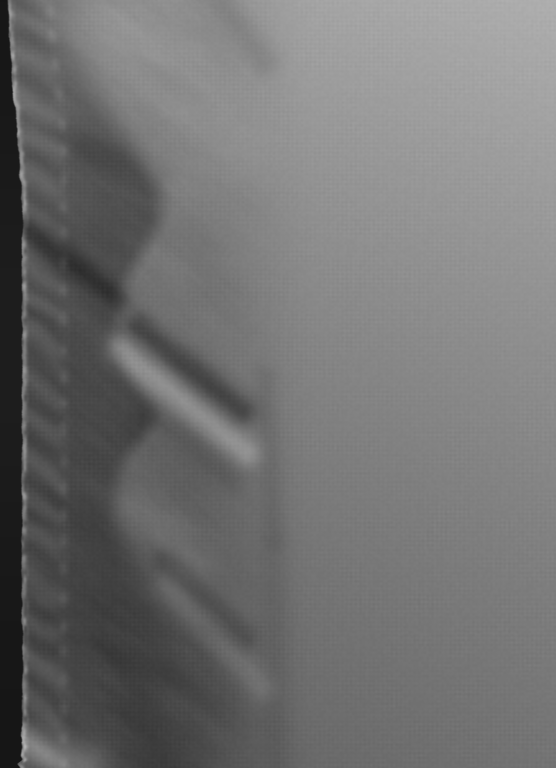
Give the GLSL for this texture, as a Shadertoy shader.

```glsl
#define STITCH_PITCH 0.0365
#define PUCKER_PITCH 0.052
#define THREADS 170.0
#define WEAVE_DEPTH 0.007
#define GRAIN_DEPTH 0.016
#define FRAY_SIZE 0.005
#define TAU 6.2831853

float hash(vec2 p) {
    return fract(sin(dot(p, vec2(127.1, 311.7))) * 43758.5453);
}

float noise(vec2 p) {
    vec2 i = floor(p), f = fract(p);
    f = f * f * (3.0 - 2.0 * f);
    return mix(mix(hash(i), hash(i + vec2(1, 0)), f.x),
               mix(hash(i + vec2(0, 1)), hash(i + vec2(1, 1)), f.x), f.y);
}

float fbm(vec2 p) {
    float sum = 0.0, amp = 0.5;
    for (int i = 0; i < 4; i++) {
        sum += amp * noise(p);
        p = p * 2.03 + 7.1;
        amp *= 0.5;
    }
    return sum;
}

float bell(float x) { return exp(-x * x); }

// Soft stroke along a segment
float fold(vec2 p, vec2 a, vec2 b, float width) {
    vec2 ab = b - a;
    float t = clamp(dot(p - a, ab) / dot(ab, ab), 0.0, 1.0);
    return bell(length(p - a - ab * t) / width);
}

// Border between the shaded hem side and the lit cloth
float shadeBorder(float y) {
    return 0.075 + 0.075 * smoothstep(0.0, 0.2, y)
         + 0.06 * bell((y - 0.27) / 0.08)
         + 0.05 * bell((y - 0.54) / 0.05)
         + 0.13 * smoothstep(0.66, 0.92, y);
}

float clothTone(vec2 p) {
    float lit = 0.64 - 0.3 * p.y + 0.07 * p.y * p.y + 0.13 * (p.x - 0.4);
    lit -= 0.07 * (1.0 - smoothstep(0.25, 0.42, p.x));
    float shade = mix(0.37, 0.27, smoothstep(0.0, 0.6, p.y));
    float softness = 0.018 + 0.04 * bell(p.y / 0.15)
                   + 0.06 * smoothstep(0.65, 0.9, p.y);
    float border = shadeBorder(p.y);
    return mix(shade, lit, smoothstep(border - softness, border + softness, p.x));
}

float foldTone(vec2 p) {
    // Upper cloth
    float tone = 0.04 * fold(p, vec2(0.15, 0.04), vec2(0.29, 0.19), 0.06);
    tone -= 0.06 * fold(p, vec2(0.28, -0.01), vec2(0.345, 0.08), 0.02);
    tone -= 0.05 * fold(p, vec2(0.11, 0.19), vec2(0.2, 0.23), 0.025);
    tone -= 0.11 * fold(p, vec2(0.035, 0.295), vec2(0.155, 0.39), 0.017);
    // Central ridge between two creases
    tone -= 0.16 * fold(p, vec2(0.18, 0.425), vec2(0.315, 0.535), 0.019);
    tone += 0.15 * fold(p, vec2(0.155, 0.455), vec2(0.32, 0.59), 0.02);
    tone -= 0.06 * fold(p, vec2(0.2, 0.545), vec2(0.3, 0.615), 0.025);
    // Lower ridges
    tone += 0.04 * fold(p, vec2(0.175, 0.66), vec2(0.26, 0.73), 0.03);
    tone -= 0.07 * fold(p, vec2(0.215, 0.73), vec2(0.32, 0.83), 0.018);
    tone += 0.07 * fold(p, vec2(0.22, 0.765), vec2(0.34, 0.895), 0.019);
    tone -= 0.03 * fold(p, vec2(0.13, 0.76), vec2(0.2, 0.98), 0.045);
    tone += 0.17 * fold(p, vec2(0.04, 0.975), vec2(0.11, 1.0), 0.03);
    // Upright crease beside the flat cloth
    tone -= 0.04 * fold(p, vec2(0.345, 0.49), vec2(0.357, 0.7), 0.016);
    tone -= 0.03 * fold(p, vec2(0.357, 0.72), vec2(0.36, 1.0), 0.02);
    return tone;
}

float hemTone(vec2 p) {
    float seam = 0.065 + 0.018 * smoothstep(0.0, 0.2, p.y);
    float wobble = 0.6 * noise(p * vec2(20.0, 14.0));
    float pucker = sin(TAU * ((p.y - 0.7 * p.x) / PUCKER_PITCH + wobble));
    float hem = 1.0 - smoothstep(seam - 0.015, seam + 0.015, p.x);
    float along = fract(p.y / STITCH_PITCH + 0.3 * noise(vec2(p.y * 20.0, 3.0))) - 0.5;
    float stitch = bell((p.x - seam) / 0.006) * bell(along / 0.25);
    return hem * (0.025 + 0.03 * pucker) + 0.055 * stitch;
}

void mainImage(out vec4 fragColor, in vec2 fragCoord) {
    // Height units, measured down from the top
    vec2 p = vec2(fragCoord.x, iResolution.y - fragCoord.y) / iResolution.y;
    float pixel = 1.0 / iResolution.y;

    float tone = clothTone(p) + foldTone(p) + hemTone(p);

    // Slanted wrinkles fade out over the flat cloth
    vec2 slanted = vec2(p.x + p.y, p.y - 0.8 * p.x);
    float wrinkled = 1.0 - smoothstep(0.22, 0.4, p.x);
    tone += 0.07 * wrinkled * (fbm(slanted * vec2(9.0, 30.0)) - 0.47);

    // Weave and grain
    vec2 thread = sin(TAU * THREADS * p);
    float patchy = noise(p * vec2(35.0, 60.0));
    tone += WEAVE_DEPTH * patchy * (thread.x + thread.y);
    tone += GRAIN_DEPTH * (noise(p * 300.0) - 0.5);

    // Frayed edge against the dark backdrop
    float edge = 0.011 + 0.018 * smoothstep(0.0, 0.3, p.y);
    edge += FRAY_SIZE * (fbm(vec2(p.y * 70.0, 1.0)) - 0.5);
    edge -= 0.008 * smoothstep(0.95, 1.0, p.y) * noise(vec2(p.y * 180.0, 5.0));
    float fiber = noise(p * vec2(180.0, 110.0));
    tone += 0.28 * fiber * bell((p.x - edge - 0.003) / 0.004);
    float backdrop = 0.085 + 0.03 * bell((p.y - 0.45) / 0.3);
    float cover = smoothstep(-1.0, 1.0, (p.x - edge) / max(pixel, 0.0015));

    fragColor = vec4(vec3(mix(backdrop, tone, cover)), 1.0);
}
```
